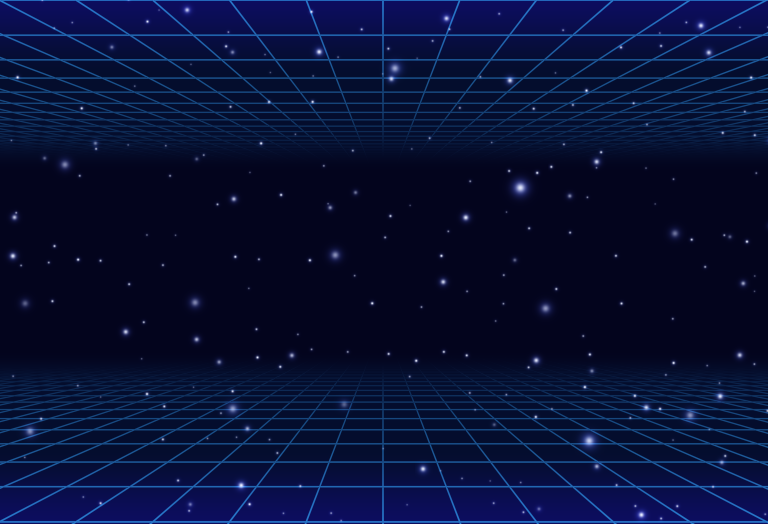
Reproduce this background procedurally as a Shadertoy shader.

```glsl
// Two neon perspective grids, a ceiling and a floor, face each other across
// dark starry space. The grids come from one mirrored projection with exact
// line distances; the stars are jittered points in three cell layers.

const float CENTER_X      = 0.4987;  // vanishing column, share of width
const float HORIZON       = 0.3817;  // edge to vanishing row, share of height
const float FLOOR_SHIFT   = 0.004;   // raises the floor grid slightly
const float COLUMN_STEP   = 0.1465;  // column spacing at the canvas edge
const float ROW_STEP      = 0.2135;  // depth between rows
const float LINE_HALF     = 0.0016;  // half width of the nearest lines
const float FADE_START    = 0.20;    // grid begins to fade, from the edge
const float FADE_END      = 0.325;   // grid is gone

const vec3 SPACE_COLOR = vec3(0.012, 0.016, 0.115);
const vec3 HAZE_COLOR  = vec3(0.016, 0.052, 0.175);
const vec3 EDGE_COLOR  = vec3(0.050, 0.050, 0.380);
const vec3 LINE_COLOR  = vec3(0.170, 0.540, 0.860);
const vec3 HALO_COLOR  = vec3(0.300, 0.370, 0.850);
const vec3 CORE_COLOR  = vec3(0.920, 0.940, 1.000);

float hash(vec2 p) {
    vec3 q = fract(vec3(p.xyx) * 0.1031);
    q += dot(q, q.yzx + 33.33);
    return fract((q.x + q.y) * q.z);
}

// Coverage of a line repeated at whole numbers; slope is coord per unit.
float repeatedLine(float coord, float slope, float halfWidth, float pixel) {
    float dist = abs(fract(coord + 0.5) - 0.5) / slope;
    float soft = 0.7 * pixel;
    float line = 1.0 - smoothstep(max(halfWidth - soft, 0.0), halfWidth + soft, dist);
    float average = min(2.0 * halfWidth * slope, 1.0);
    float resolved = smoothstep(1.5, 4.0, 1.0 / (slope * pixel));
    return mix(average, line, resolved);
}

// Perspective rows and columns, given the distance to the vanishing row.
float gridLines(float x, float drop, float pixel) {
    float scale = HORIZON / drop;
    float halfWidth = LINE_HALF * mix(0.5, 1.0, 1.0 / scale);
    float row = (scale - 1.0) / ROW_STEP;
    float rowSlope = scale / (drop * ROW_STEP);
    float column = x * scale / COLUMN_STEP;
    float columnSlope = length(vec2(1.0, x / drop)) * scale / COLUMN_STEP;
    return max(repeatedLine(row, rowSlope, halfWidth, pixel),
               repeatedLine(column, columnSlope, halfWidth, pixel));
}

// One layer of stars: x is the white core, y the blue halo.
vec2 starLayer(vec2 p, float cell, float share, float radius, float seed, float pixel) {
    vec2 id = floor(p / cell);
    vec2 key = id + seed;
    vec2 jitter = 0.1 + 0.8 * vec2(hash(key + 7.1), hash(key + 19.7));
    float present = step(hash(key + 41.3), share);
    float power = hash(key + 63.9);
    float size = max(radius * mix(0.65, 1.0, power), 0.6 * pixel);
    float dist = length(p - (id + jitter) * cell) / size;
    float core = exp(-dist * dist);
    float halo = exp(-0.22 * dist * dist);
    return present * mix(0.3, 1.0, power) * vec2(core, halo);
}

void mainImage(out vec4 fragColor, in vec2 fragCoord) {
    float pixel = 1.0 / iResolution.y;
    vec2 p = fragCoord * pixel;
    float x = p.x - CENTER_X * iResolution.x * pixel;

    // Mirrored distance from the nearer horizontal edge
    float edge = min(p.y - FLOOR_SHIFT, 1.0 - p.y);
    float drop = max(HORIZON - edge, 0.02);
    float fade = 1.0 - smoothstep(FADE_START, FADE_END, edge);

    // Dark space, blue haze, violet light at the edges
    float haze = 1.0 - smoothstep(0.26, FADE_END, edge);
    vec3 color = mix(SPACE_COLOR, HAZE_COLOR, haze);
    color = mix(color, EDGE_COLOR, 1.0 - smoothstep(-0.02, 0.15, edge));

    // Neon grids
    float strength = fade * mix(0.1, 0.88, drop / HORIZON);
    color = mix(color, LINE_COLOR, strength * gridLines(x, drop, pixel));

    // Stars from large and rare to small and common
    vec2 stars = vec2(0.0);
    for (int i = 0; i < 3; i++) {
        float k = float(i);
        float cell = 0.30 * pow(0.44, k);
        float radius = 0.0078 * pow(0.56, k);
        float share = 0.68 - 0.12 * k;
        vec2 layer = starLayer(p, cell, share, radius, 13.0 + 57.0 * k, pixel);
        stars += layer * vec2(1.0, 0.65 - 0.22 * k);
    }
    color += HALO_COLOR * stars.y;
    color = mix(color, CORE_COLOR, min(stars.x, 1.0));

    fragColor = vec4(clamp(color, 0.0, 1.0), 1.0);
}
```
